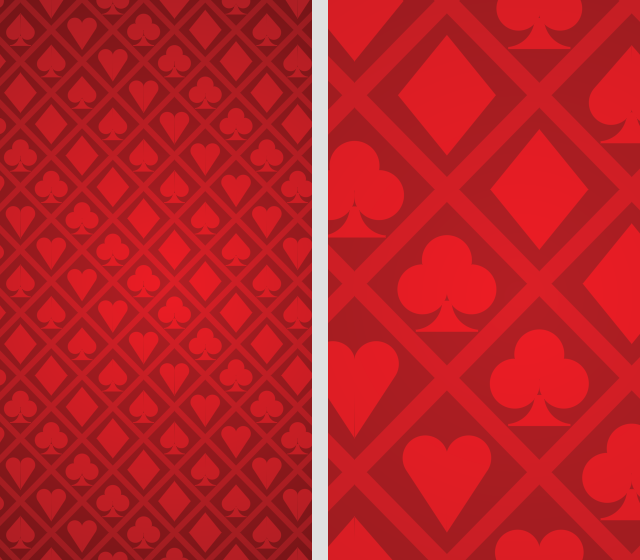
Left: the whole. Right: its middle third, enlarged.
Give the GLSL for this pattern, as a WebGL 2 fragment shader.

```glsl
#version 300 es
precision highp float;
// Card-suit trellis: diagonal rows of suits in a diamond lattice, lit by a soft red glow.

uniform vec2 u_resolution;
out vec4 outColor;

// Lengths in canvas heights
const vec2 HALF_CELL = vec2(0.0550, 0.0561);
const vec2 CELL_ORIGIN = vec2(0.2565, 0.6100);
const float LINE_HALF_WIDTH = 0.0052;
const vec2 GLOW_CENTER = vec2(0.30, 0.49);
const float GLOW_RADIUS = 0.58;

// Colours at the middle of the glow and at its rim
const vec3 GROUND_LIT = vec3(0.70, 0.12, 0.14);
const vec3 GROUND_DIM = vec3(0.46, 0.08, 0.09);
const vec3 LINE_LIT = vec3(0.86, 0.12, 0.15);
const vec3 LINE_DIM = vec3(0.59, 0.11, 0.125);
const vec3 SUIT_LIT = vec3(0.93, 0.11, 0.14);
const vec3 SUIT_DIM = vec3(0.67, 0.12, 0.14);

// Suit shapes, in half cell heights
const vec2 DIAMOND_SIZE = vec2(0.52, 0.64);
const vec2 HEART_LOBE = vec2(0.23, 0.15);
const float HEART_RADIUS = 0.24;
const float HEART_TIP = -0.64;
const vec2 SPADE_LOBE = vec2(0.22, -0.08);
const float SPADE_RADIUS = 0.235;
const float SPADE_TIP = 0.53;
const vec2 CLUB_TOP = vec2(0.0, 0.25);
const vec2 CLUB_SIDE = vec2(0.26, -0.06);
const float CLUB_RADIUS = 0.265;
const vec2 STEM_ARC = vec2(0.36, -0.18);
const float STEM_RADIUS = 0.31;
const float STEM_BASE = -0.51;
const float STEM_REACH = 0.33;

// Hull of a circle and a point on the vertical axis
float teardrop(vec2 p, vec2 center, float radius, float tip) {
    vec2 axis = center - vec2(0.0, tip);
    float len = length(axis);
    axis /= len;
    p.y -= tip;
    vec2 w = vec2(abs(p.x * axis.y - p.y * axis.x), dot(p, axis));
    float s = radius / len;
    float c = sqrt(1.0 - s * s);
    float along = w.x * s + w.y * c;
    if (along < 0.0) return length(w);
    if (along > len * c) return length(w - vec2(0.0, len)) - radius;
    return w.x * c - w.y * s;
}

// Foot with a flared base, cut by an arc on each side
float stem(vec2 p) {
    float flare = max(STEM_RADIUS - length(p - STEM_ARC), p.x - STEM_REACH);
    return max(flare, max(STEM_BASE - p.y, p.y - STEM_ARC.y));
}

float diamond(vec2 p) {
    vec2 normal = normalize(DIAMOND_SIZE.yx);
    return dot(p, normal) - DIAMOND_SIZE.x * normal.x;
}

float heart(vec2 p) {
    return teardrop(p, HEART_LOBE, HEART_RADIUS, HEART_TIP);
}

float spade(vec2 p) {
    return min(teardrop(p, SPADE_LOBE, SPADE_RADIUS, SPADE_TIP), stem(p));
}

float club(vec2 p) {
    float lobes = min(length(p - CLUB_TOP), length(p - CLUB_SIDE)) - CLUB_RADIUS;
    return min(lobes, stem(p));
}

float suitDistance(vec2 p, float suit) {
    if (suit < 0.5) return diamond(vec2(abs(p.x), abs(p.y)));
    p.x = abs(p.x);
    if (suit < 1.5) return spade(p);
    if (suit < 2.5) return heart(p);
    return club(p);
}

float coverage(float dist, float pixel) {
    return 1.0 - smoothstep(-0.7 * pixel, 0.7 * pixel, dist);
}

void main() {
    vec2 p = gl_FragCoord.xy / u_resolution.y;
    float pixel = 1.0 / u_resolution.y;

    // Diagonal lattice: x counts up-right, y counts down-right
    vec2 q = (p - CELL_ORIGIN) / HALF_CELL;
    vec2 lattice = 0.5 * vec2(q.x + q.y, q.x - q.y);
    vec2 cell = floor(lattice + 0.5);
    vec2 toEdge = 0.5 - abs(lattice - cell);
    float slope = 0.5 * length(1.0 / HALF_CELL);
    float lineDist = min(toEdge.x, toEdge.y) / slope - LINE_HALF_WIDTH;

    // The suit changes from one diagonal row to the next
    vec2 center = CELL_ORIGIN + HALF_CELL * vec2(cell.x + cell.y, cell.x - cell.y);
    float suit = mod(cell.x, 4.0);
    float suitDist = suitDistance((p - center) / HALF_CELL.y, suit) * HALF_CELL.y;

    // Layers, each dimmed away from the glow
    float dim = clamp(length(p - GLOW_CENTER) / GLOW_RADIUS, 0.0, 1.0);
    vec3 color = mix(GROUND_LIT, GROUND_DIM, dim);
    color = mix(color, mix(LINE_LIT, LINE_DIM, dim), coverage(lineDist, pixel));
    color = mix(color, mix(SUIT_LIT, SUIT_DIM, dim), coverage(suitDist, pixel));
    outColor = vec4(color, 1.0);
}
```
